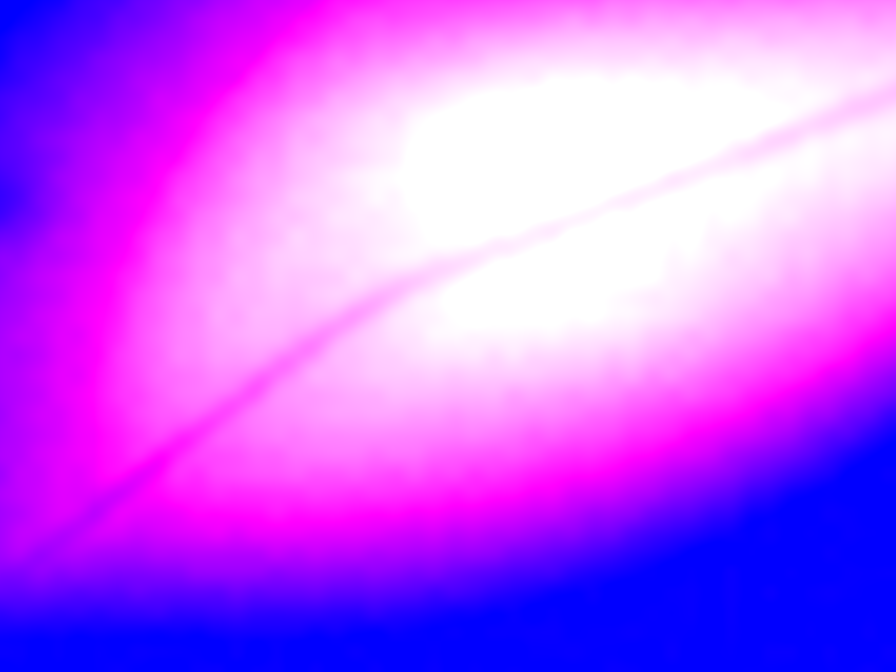
Reproduce this background procedurally as a Shadertoy shader.

```glsl
#define CANVAS vec2(1.3333, 1.0)
#define FLOOR_HEIGHT 0.045
#define FLOOR_BEND 0.35
#define FLOOR_SOFTNESS 0.26
#define SIDE_SOFTNESS 0.20
#define CREASE_WIDTH 0.022
#define CREASE_DEPTH 0.19
#define TOP_SHADE 0.60
#define GRAIN_SCALE 34.0
#define GRAIN_DEPTH 0.06

const vec3 BLUE = vec3(0.0, 0.0, 1.0);
const vec3 MAGENTA = vec3(1.0, 0.0, 1.0);
const vec3 WHITE = vec3(1.0);

float hash(vec2 cell) {
    vec3 q = fract(cell.xyx * vec3(0.1031, 0.1030, 0.0973));
    q += dot(q, q.yzx + 33.33);
    return fract((q.x + q.y) * q.z);
}

float valueNoise(vec2 p) {
    vec2 cell = floor(p);
    vec2 f = fract(p);
    f = f * f * (3.0 - 2.0 * f);
    float low = mix(hash(cell), hash(cell + vec2(1.0, 0.0)), f.x);
    float high = mix(hash(cell + vec2(0.0, 1.0)), hash(cell + 1.0), f.x);
    return mix(low, high, f.y);
}

float smoothMin(float a, float b, float k) {
    float h = max(k - abs(a - b), 0.0) / k;
    return min(a, b) - 0.25 * h * h * k;
}

float bump(vec2 offset, vec2 radius) {
    vec2 q = offset / radius;
    return exp(-dot(q, q));
}

// Light rising from the curved lower rim
float floorLight(vec2 p) {
    float bend = max(p.x - 0.42, 0.0);
    float rise = max(p.y - FLOOR_HEIGHT - FLOOR_BEND * bend * bend, 0.0);
    return 2.2 * (1.0 - exp(-pow(rise / FLOOR_SOFTNESS, 1.3)));
}

// Signed horizontal distance from the leaning left rim
float sideDistance(vec2 p) {
    float lean = max(p.y - 0.4, 0.0);
    return p.x - 0.14 - 0.9 * lean * lean;
}

float sideLight(float side) {
    return side < 0.0 ? 1.0 + 2.4 * side
                      : 1.0 + 1.15 * (1.0 - exp(-side / SIDE_SOFTNESS));
}

// Narrow fold with a wider shadow toward the left
float creaseShade(vec2 p) {
    float ridge = smoothMin(0.13 + 0.77 * p.x, 0.34 + 0.39 * p.x, 0.04);
    float away = 0.85 * (p.y - ridge);
    float fold = CREASE_DEPTH * exp(-pow(abs(away) / CREASE_WIDTH, 2.0));
    float wide = 0.2 * exp(-away * away / 0.01);
    wide *= smoothstep(0.05, 0.25, p.x) * (1.0 - smoothstep(0.4, 0.75, p.x));
    return fold * smoothstep(-0.1, 0.25, p.x) + wide;
}

void mainImage(out vec4 fragColor, in vec2 fragCoord) {
    vec2 p = fragCoord / iResolution.xy * CANVAS;

    // Main glow, bounded by both rims
    float side = sideDistance(p);
    float light = smoothMin(floorLight(p), sideLight(side), 0.2);

    // Shade along the top and at the left edge
    float top = max(p.y - 0.78, 0.0) / 0.22;
    light -= TOP_SHADE * top * top * smoothstep(-0.1, 0.3, side);
    light -= 0.25 * bump(p - vec2(0.0, 0.7), vec2(0.08, 0.06));

    // Bright lobes on each side of the fold
    light += 0.15 * bump(p - vec2(0.82, 0.76), vec2(0.22, 0.13));
    light += 0.15 * bump(p - vec2(0.85, 0.53), vec2(0.24, 0.10));
    light -= creaseShade(p);

    // Faint mottling, then the blue to magenta to white ramp
    light += GRAIN_DEPTH * (valueNoise(p * GRAIN_SCALE) - 0.5);
    vec3 color = mix(BLUE, MAGENTA, clamp(light, 0.0, 1.0));
    color = mix(color, WHITE, clamp(light - 1.0, 0.0, 1.0));
    fragColor = vec4(color, 1.0);
}
```
